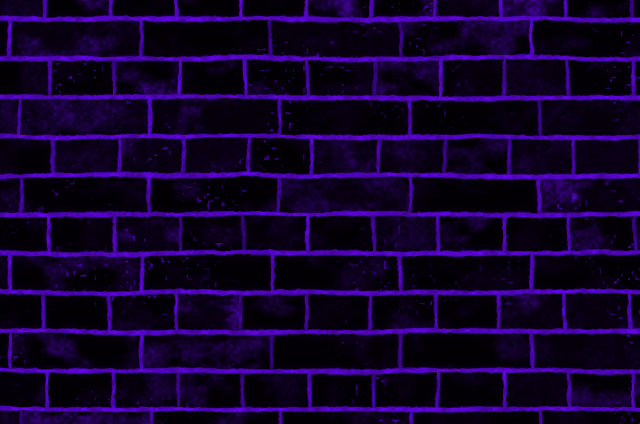
This texture is drawn by a Shadertoy shader. Its source:

```glsl
// Dark brick wall with glowing violet mortar: courses of long bricks alternate
// with courses of half-length bricks. Joints are wobbly distance bands, broken
// up by grain; value noise adds stains and bright flecks to the brick faces.

const float COURSE = 0.0921;      // course height, in canvas heights
const float BASE = 0.0335;        // height of the lowest bed joint
const float LONG_BRICK = 0.3068;  // length of a long brick
const vec3 SHADOW = vec3(0.007, 0.0, 0.013);
const vec3 VIOLET = vec3(0.42, 0.022, 1.0);

float hash(vec2 p) {
    return fract(sin(dot(p, vec2(127.1, 311.7))) * 43758.5453);
}

float noise(vec2 p) {
    vec2 i = floor(p), f = fract(p);
    f = f * f * (3.0 - 2.0 * f);
    return mix(mix(hash(i), hash(i + vec2(1, 0)), f.x),
               mix(hash(i + vec2(0, 1)), hash(i + vec2(1, 1)), f.x), f.y);
}

float fbm(vec2 p) {
    float sum = 0.0, amp = 0.5;
    for (int i = 0; i < 4; i++) {
        sum += amp * noise(p);
        p = p * 2.03 + 17.3;
        amp *= 0.5;
    }
    return sum / 0.9375;
}

// Soft-edged band around a joint, with a faint halo of mortar smear
float joint(float d, float halfWidth, float smear, float pixel) {
    float edge = max(halfWidth * 0.45, pixel * 0.7);
    float core = 1.0 - smoothstep(halfWidth - edge, halfWidth + edge, d);
    return max(core, smear * exp(-d / 0.007));
}

// Start of the brick pattern in a course, drifting slowly up the wall
float courseOffset(float row, float isLong) {
    float drift = cos((row - 6.0) * 0.7854);
    return mix(0.1157 + 0.0098 * drift, 0.0373 + 0.0150 * drift, isLong);
}

// Stains and flecks on one brick face
float brickFace(vec2 p, vec2 id) {
    float tone = hash(id + 4.7);
    float strength = 0.06 + 0.34 * tone * tone;
    float stain = smoothstep(0.42, 0.80, fbm(p * vec2(13.0, 17.0) + id * 7.1));
    float mottled = 0.5 + noise(p * 130.0) * 0.9;
    float fleckArea = smoothstep(0.52, 0.72, fbm(p * 6.0 + 31.0));
    float fleck = smoothstep(0.80, 0.96, noise(p * 120.0 + 9.0));
    float veil = 0.07 * smoothstep(0.55, 1.0, hash(id + 21.3));
    return (stain * strength + veil) * mottled + 0.5 * fleck * fleckArea;
}

void mainImage(out vec4 fragColor, in vec2 fragCoord) {
    vec2 p = fragCoord / iResolution.y;
    float pixel = 1.0 / iResolution.y;

    // Uneven hand-laid lines
    vec2 q = p;
    q.y += 0.007 * (noise(p * vec2(7.0, 9.0)) - 0.5)
         + 0.003 * (noise(p * vec2(38.0, 20.0)) - 0.5);
    q.x += 0.004 * (noise(p * vec2(12.0, 34.0) + 5.0) - 0.5);

    // Course and nearest bed joint
    float level = (q.y - BASE) / COURSE;
    float row = floor(level);
    float inRow = level - row;
    float bedDist = min(inRow, 1.0 - inRow) * COURSE;

    // Nearest head joint, each slightly shifted and tilted
    float isLong = mod(row, 2.0);
    float brickLength = LONG_BRICK * mix(0.5, 1.0, isLong);
    float along = (q.x - courseOffset(row, isLong)) / brickLength;
    float k = floor(along + 0.5);
    vec2 jointId = vec2(k, row);
    float shift = 0.008 * (hash(jointId) - 0.5);
    float tilt = 0.007 * (hash(jointId + 8.3) - 0.5) * (inRow - 0.5);
    float side = (along - k) * brickLength - shift - tilt;
    vec2 brickId = vec2(k + step(0.0, side), row);

    // Ragged mortar
    float grain = noise(p * 170.0);
    float patchy = noise(p * vec2(16.0, 24.0) + 2.0);
    float ragged = 0.0035 * (grain - 0.5);
    float smear = 0.10 + 0.22 * patchy;
    float bed = joint(bedDist + ragged, 0.0042 + 0.0028 * patchy, smear, pixel);
    float head = joint(abs(side) + ragged, 0.0035 + 0.0020 * patchy, smear, pixel);
    head *= mix(0.55, 1.0, sqrt(hash(jointId + 3.1)));
    float mortar = max(bed, head) * (0.50 + 0.25 * grain + 0.25 * noise(p * 60.0));

    float glow = max(mortar, brickFace(p, brickId));
    fragColor = vec4(SHADOW + VIOLET * min(glow, 0.9), 1.0);
}
```
